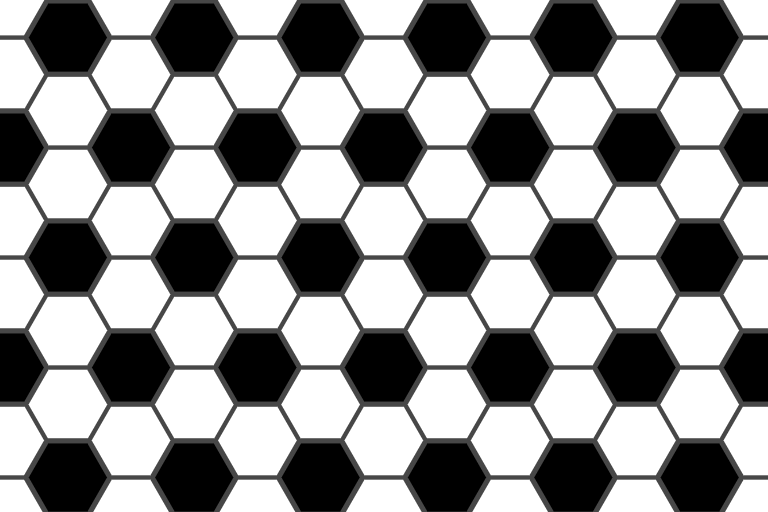
A Shadertoy shader for this pattern:

```glsl
#define COLUMN_STEP 0.1234           // column spacing, in canvas heights
#define ROW_STEP 0.1432              // tile height, in canvas heights
#define ORIGIN vec2(0.1326, 0.0674)  // centre of the lowest left dark tile
#define DARK_SEAM 0.071              // seam around dark tiles, in tile heights
#define LIGHT_SEAM 0.060             // seam between light tiles, in tile heights
#define SEAM_COLOR vec3(0.28)
#define DARK_COLOR vec3(0.0)
#define LIGHT_COLOR vec3(1.0)

const float SQRT3 = 1.7320508;

// Offset from the nearest point of a rectangular lattice with filled centres
vec2 nearestOffset(vec2 p, vec2 period) {
    vec2 corner = p - period * floor(p / period + 0.5);
    vec2 middle = p - period * (floor(p / period) + 0.5);
    return dot(corner, corner) < dot(middle, middle) ? corner : middle;
}

// Signed distance to a flat-topped hexagon of unit height
float hexagon(vec2 p) {
    p = abs(p);
    return max(p.y, dot(p, vec2(0.5 * SQRT3, 0.5))) - 0.5;
}

// Antialiased coverage of the region where the distance is negative
float coverage(float dist, float pixel) {
    return clamp(0.5 - dist / pixel, 0.0, 1.0);
}

void mainImage(out vec4 fragColor, in vec2 fragCoord) {
    // Scale so that every tile is a regular hexagon of unit height
    vec2 p = (fragCoord / iResolution.y - ORIGIN)
           * vec2(0.5 * SQRT3 / COLUMN_STEP, 1.0 / ROW_STEP);
    float pixel = 1.0 / (iResolution.y * ROW_STEP);

    // Every tile, and the dark third of them
    float tile = hexagon(nearestOffset(p, vec2(SQRT3, 1.0)));
    float dark = hexagon(nearestOffset(p, vec2(SQRT3, 3.0)));

    // Tile fill, then the seams
    vec3 color = mix(LIGHT_COLOR, DARK_COLOR, coverage(dark, pixel));
    float seam = min(abs(tile) - 0.5 * LIGHT_SEAM, abs(dark) - 0.5 * DARK_SEAM);
    color = mix(color, SEAM_COLOR, coverage(seam, pixel));

    fragColor = vec4(color, 1.0);
}
```
